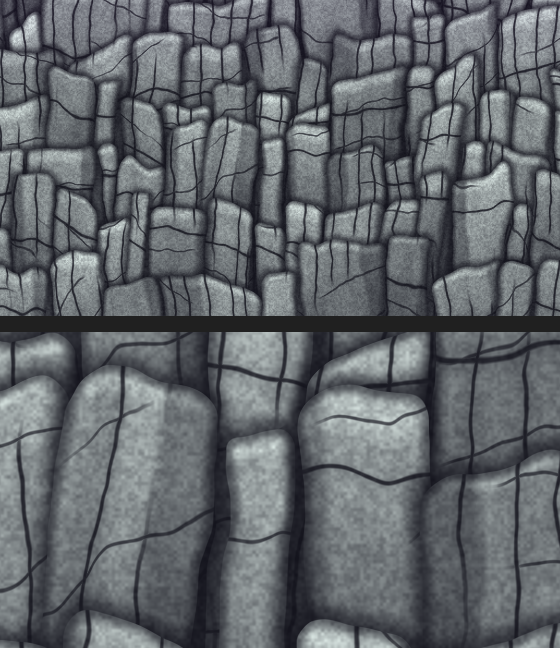
Top: the whole. Bottom: its middle third, enlarged.
A Shadertoy shader for this texture:

```glsl
// Weathered cliff of stepped, jointed granite blocks with speckled grain.

float hash(vec2 p) {
    vec3 h = fract(p.xyx * vec3(0.1031, 0.1030, 0.0973));
    h += dot(h, h.yzx + 33.33);
    return fract((h.x + h.y) * h.z);
}

float noise(vec2 p) {
    vec2 cell = floor(p), f = fract(p);
    f = f * f * (3.0 - 2.0 * f);
    float low = mix(hash(cell), hash(cell + vec2(1, 0)), f.x);
    float high = mix(hash(cell + vec2(0, 1)), hash(cell + vec2(1, 1)), f.x);
    return mix(low, high, f.y);
}

float fbm(vec2 p) {
    float sum = 0.0, gain = 0.54;
    for (int i = 0; i < 4; i++) {
        sum += gain * noise(p);
        p = mat2(1.6, 1.2, -1.2, 1.6) * p + 7.3;
        gain *= 0.5;
    }
    return sum;
}

vec2 rotate(vec2 p, float angle) {
    float c = cos(angle), s = sin(angle);
    return vec2(c * p.x - s * p.y, s * p.x + c * p.y);
}

float roundedBox(vec2 p, vec2 halfSize, float radius) {
    vec2 a = abs(p) - halfSize + radius;
    return length(max(a, 0.0)) + min(max(a.x, a.y), 0.0) - radius;
}

// Distance to a family of wandering joints that run along y.
float jointDistance(vec2 p, float spacing, float wobble, float seed) {
    float u = p.x / spacing + wobble * (fbm(vec2(p.y * 7.0, p.x * 3.0) + seed) - 0.5);
    float id = floor(u);
    float place = 0.25 + 0.5 * hash(vec2(id + 40.0, seed));
    return abs(u - id - place) * spacing;
}

float crackLine(float dist, float width, float aa) {
    return 1.0 - smoothstep(width * 0.3, width + aa, dist);
}

// Tone of one block: local has its origin at the middle of the top edge.
float blockTone(vec2 local, float halfWidth, float edge, float seed, float aa) {
    float depth = -local.y;
    vec2 q = local + seed * 0.37;
    float tone = 0.63 + 0.20 * (hash(vec2(seed, 3.0)) - 0.5);

    // Lit shoulder, shaded foot and a darker side face.
    float shoulder = mix(0.015, 0.07, hash(vec2(seed, 5.0)));
    tone += 0.19 * (1.0 - smoothstep(shoulder * 0.5, shoulder, depth));
    tone -= 0.20 * smoothstep(0.04, 0.32, depth);
    float facing = hash(vec2(seed, 7.0)) < 0.6 ? 1.0 : -1.0;
    float corner = halfWidth * mix(0.25, 0.9, hash(vec2(seed, 9.0)));
    float side = smoothstep(-0.008, 0.012, local.x * facing - corner + 0.02 * (noise(q * 9.0) - 0.5));
    tone *= 1.0 - 0.36 * side;

    // Weathered streaks and mottling.
    tone += 0.13 * (fbm(q * vec2(26.0, 5.0)) - 0.5);
    tone += 0.22 * (fbm(q * 8.0 + 4.0) - 0.5);

    // Vertical joints, slanting fractures and one bedding crack.
    float presence = smoothstep(0.32, 0.52, noise(q * vec2(9.0, 4.0) + 11.0));
    float upright = jointDistance(q, 0.062, 0.55, seed);
    tone *= 1.0 - 0.26 * presence * exp(-upright * 130.0);
    float crack = presence * crackLine(upright, 0.0026, aa);
    float slant = mix(0.5, 2.4, hash(vec2(seed, 13.0)));
    float oblique = jointDistance(rotate(q, slant), 0.13, 0.6, seed + 5.0);
    float broken = smoothstep(0.45, 0.6, noise(q * 7.0 + 23.0));
    crack = max(crack, 0.85 * broken * crackLine(oblique, 0.0022, aa));
    float bedDepth = mix(0.06, 0.24, hash(vec2(seed, 17.0)));
    float bed = depth - bedDepth - 0.05 * (fbm(q * 6.0) - 0.5) - 0.12 * local.x;
    float bedded = step(0.35, hash(vec2(seed, 19.0)));
    crack = max(crack, bedded * crackLine(abs(bed), 0.0035, aa));
    tone -= bedded * 0.14 * exp(-abs(bed) * 90.0);
    tone *= 1.0 - 0.80 * crack;

    return tone * mix(0.42, 1.0, smoothstep(0.0, 0.016, edge));
}

// Paints one row of blocks over the tone behind it.
float paintTier(float behind, vec2 p, float tier, float baseline, float width, float aa) {
    float tone = behind;
    float middle = floor(p.x / width);
    for (float k = -1.0; k <= 1.0; k++) {
        float id = middle + k + 10.0;
        float seed = id * 1.7 + tier * 31.0;
        float left = (id - 10.0 + 0.75 * (hash(vec2(id, tier)) - 0.5)) * width;
        float right = (id - 9.0 + 0.75 * (hash(vec2(id + 1.0, tier)) - 0.5)) * width;
        float halfWidth = 0.5 * (right - left);
        float top = baseline + 0.17 * (hash(vec2(seed, 21.0)) - 0.5);
        vec2 local = p - vec2(0.5 * (left + right), top);
        local.x += local.y * 0.22 * (hash(vec2(seed, 23.0)) - 0.5);
        local.y += local.x * 0.7 * (hash(vec2(seed, 25.0)) - 0.5);
        local.y += 0.035 * (noise(vec2(p.x * 17.0, seed)) - 0.5);
        float radius = min(halfWidth * 0.8, mix(0.015, 0.05, hash(vec2(seed, 27.0))));
        float d = roundedBox(local + vec2(0.0, 0.5), vec2(halfWidth, 0.5), radius);
        tone *= mix(0.28, 1.0, smoothstep(-0.004, 0.028, d));
        if (d < aa) {
            float rock = blockTone(local, halfWidth, -d, seed, aa);
            tone = mix(tone, rock, smoothstep(aa, -aa, d));
        }
    }
    return tone;
}

void mainImage(out vec4 fragColor, in vec2 fragCoord) {
    vec2 p = fragCoord / iResolution.y;
    float aa = 0.8 / iResolution.y;
    vec2 warp = vec2(fbm(p * 6.0), fbm(p * 6.0 + 31.0)) - 0.5;
    vec2 q = p + 0.035 * warp;

    // Tiers from the far wall down to the near ledge.
    float tone = 0.12;
    for (float tier = 0.0; tier < 7.0; tier++) {
        float baseline = 1.24 - 0.175 * tier + 0.10 * (noise(vec2(q.x * 1.8, tier * 5.0)) - 0.5);
        float width = mix(0.13, 0.22, hash(vec2(tier, 41.0)));
        tone = paintTier(tone, q, tier, baseline, width, aa);
    }

    // Mineral speckle, stronger on lit stone.
    float speckle = 0.34 * (noise(p * 150.0) - 0.5) + 0.36 * (noise(p * 290.0 + 9.0) - 0.5);
    tone += speckle * (0.10 + 0.55 * clamp(tone, 0.0, 1.0));

    // Cool slate shadows to pale grey-green light, bluer near the top.
    vec3 shadow = vec3(0.08, 0.08, 0.115);
    vec3 light = vec3(0.80, 0.845, 0.835);
    vec3 color = mix(shadow, light, clamp(tone, 0.0, 1.1));
    color += vec3(0.008, -0.006, 0.016) * smoothstep(0.65, 1.0, p.y);
    fragColor = vec4(color, 1.0);
}
```
